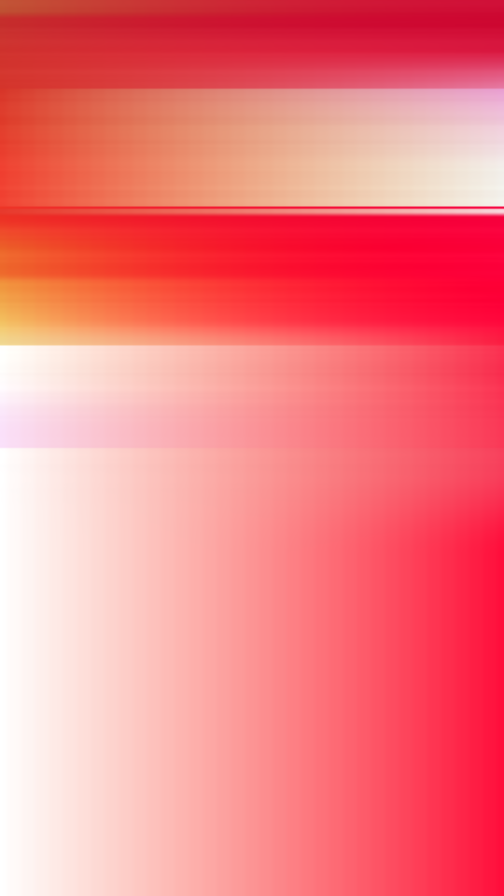
This background is drawn by a WebGL 2 fragment shader. Its source:

```glsl
#version 300 es
precision highp float;

#define PALE_TOP 0.099
#define PALE_END 0.2305
#define WHITE_TOP 0.3855
#define LILAC_END 0.5
#define EDGE_SOFT 0.0013
#define COLUMNS 36.0
#define COLUMN_MIX 0.55
#define STREAK_GAIN 0.016

uniform vec2 u_resolution;
out vec4 fragColor;

// Smooth horizontal blend through three colours at x = 0, 0.5 and 1.
vec3 span(float x, vec3 left, vec3 middle, vec3 right) {
    return left * (1.0 - x) * (1.0 - 2.0 * x)
         + middle * 4.0 * x * (1.0 - x)
         + right * x * (2.0 * x - 1.0);
}

float ramp(float from, float to, float v) {
    return clamp((v - from) / (to - from), 0.0, 1.0);
}

float edge(float at, float v) {
    return smoothstep(at - EDGE_SOFT, at + EDGE_SOFT, v);
}

// Fine horizontal grain from layered sines.
float streaks(float y) {
    float sum = 0.0, gain = 0.5, freq = 130.0;
    for (int i = 0; i < 4; i++) {
        sum += gain * sin(y * freq + 2.0 * sin(y * freq * 0.37 + float(i)));
        freq *= 1.73;
        gain *= 0.72;
    }
    return sum;
}

// Softly stepped coordinate that forms faint vertical columns.
float columns(float x) {
    float cell = x * COLUMNS;
    float stepped = (floor(cell) + smoothstep(0.25, 0.75, fract(cell))) / COLUMNS;
    return mix(x, stepped, COLUMN_MIX);
}

vec3 crimsonBand(float x, float y) {
    vec3 olive = span(x, vec3(0.75, 0.32, 0.20), vec3(0.80, 0.13, 0.20), vec3(0.81, 0.05, 0.21));
    vec3 deep = span(x, vec3(0.78, 0.19, 0.18), vec3(0.81, 0.08, 0.20), vec3(0.81, 0.04, 0.20));
    vec3 red = span(x, vec3(0.81, 0.19, 0.17), vec3(0.86, 0.14, 0.23), vec3(0.85, 0.09, 0.25));
    vec3 rose = span(x, vec3(0.84, 0.22, 0.18), vec3(0.88, 0.32, 0.36), vec3(0.91, 0.50, 0.66));
    vec3 c = mix(olive, deep, smoothstep(0.012, 0.022, y));
    c = mix(c, red, ramp(0.03, 0.06, y));
    return mix(c, rose, ramp(0.058, PALE_TOP, y));
}

vec3 paleBand(float x, float y) {
    vec3 orchid = span(x, vec3(0.85, 0.22, 0.17), vec3(0.88, 0.55, 0.51), vec3(0.92, 0.63, 0.83));
    vec3 peach = span(x, vec3(0.88, 0.24, 0.17), vec3(0.90, 0.62, 0.51), vec3(0.94, 0.80, 0.86));
    vec3 cream = span(x, vec3(0.94, 0.25, 0.19), vec3(0.93, 0.66, 0.53), vec3(0.95, 0.94, 0.92));
    vec3 c = mix(orchid, peach, ramp(PALE_TOP, 0.14, y));
    return mix(c, cream, ramp(0.14, 0.19, y));
}

vec3 scarletBand(float x, float y) {
    vec3 line = span(x, vec3(0.91, 0.23, 0.18), vec3(0.94, 0.50, 0.45), vec3(0.97, 0.85, 0.87));
    vec3 scarlet = span(x, vec3(0.93, 0.21, 0.15), vec3(0.96, 0.06, 0.19), vec3(0.97, 0.00, 0.24));
    vec3 orange = span(x, vec3(0.93, 0.41, 0.17), vec3(0.98, 0.09, 0.18), vec3(0.99, 0.00, 0.23));
    vec3 amber = span(x, vec3(0.95, 0.60, 0.25), vec3(1.00, 0.20, 0.22), vec3(1.00, 0.00, 0.22));
    vec3 gold = span(x, vec3(0.95, 0.75, 0.37), vec3(1.00, 0.26, 0.28), vec3(1.00, 0.02, 0.23));
    vec3 haze = span(x, vec3(0.95, 0.86, 0.58), vec3(0.99, 0.52, 0.47), vec3(0.99, 0.13, 0.27));
    vec3 c = mix(scarlet, line, edge(0.233, y) * (1.0 - smoothstep(0.236, 0.243, y)));
    c = mix(c, orange, ramp(0.247, 0.28, y));
    c = mix(c, amber, smoothstep(0.304, 0.318, y));
    c = mix(c, gold, ramp(0.318, 0.36, y));
    return mix(c, haze, smoothstep(0.355, WHITE_TOP, y));
}

vec3 whiteBand(float x, float y) {
    vec3 blush = span(x, vec3(1.00, 1.00, 0.99), vec3(0.98, 0.63, 0.60), vec3(0.98, 0.18, 0.31));
    vec3 lilac = span(x, vec3(0.98, 0.88, 0.98), vec3(0.98, 0.58, 0.60), vec3(0.98, 0.22, 0.34));
    vec3 veil = span(x, vec3(1.00), vec3(0.98, 0.61, 0.60), vec3(0.97, 0.25, 0.36));
    vec3 plain = span(x, vec3(1.00), vec3(0.99, 0.58, 0.58), vec3(1.00, 0.05, 0.23));
    vec3 c = mix(blush, lilac, smoothstep(0.41, 0.485, y));
    vec3 lower = mix(veil, plain, smoothstep(0.515, 0.62, y));
    return mix(c, lower, edge(LILAC_END, y));
}

void main() {
    vec2 uv = gl_FragCoord.xy / u_resolution;
    float y = 1.0 - uv.y;
    float x = columns(uv.x);

    // Stack the bands from the top down.
    vec3 color = crimsonBand(x, y);
    color = mix(color, paleBand(x, y), edge(PALE_TOP, y));
    color = mix(color, scarletBand(x, y), edge(PALE_END, y));
    color = mix(color, whiteBand(x, y), edge(WHITE_TOP, y));

    // The grain fades out towards the plain lower half.
    float grain = streaks(y) * (1.0 - smoothstep(0.36, 0.6, y));
    color += STREAK_GAIN * grain * vec3(0.5, 1.0, 0.8);

    fragColor = vec4(clamp(color, 0.0, 1.0), 1.0);
}
```
